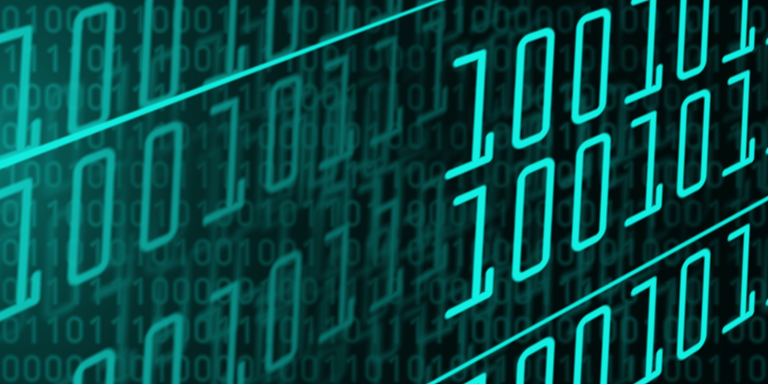
Write a WebGL 1 fragment shader that draws this background.

```glsl
precision highp float;

uniform vec2 u_resolution;

const vec3 INK = vec3(0.07, 1.0, 0.945);
const vec2 SMALL_GRID = vec2(18.0, 9.9);   // small digits per unit of height

float hash(vec2 p) {
  return fract(sin(dot(p, vec2(127.1, 311.7))) * 43758.545);
}

vec2 gradient(vec2 cell) {
  float angle = 6.2832 * hash(cell);
  return vec2(cos(angle), sin(angle));
}

float gradientNoise(vec2 p) {
  vec2 i = floor(p), f = fract(p);
  vec2 w = f * f * f * (f * (f * 6.0 - 15.0) + 10.0);
  vec2 e = vec2(1.0, 0.0);
  float low = mix(dot(gradient(i), f), dot(gradient(i + e.xy), f - e.xy), w.x);
  float high = mix(dot(gradient(i + e.yx), f - e.yx), dot(gradient(i + e.xx), f - e.xx), w.x);
  return mix(low, high, w.y);
}

float cover(float d, float blur) {
  return 1.0 - smoothstep(-blur, blur, d);
}

float segment(vec2 p, vec2 a, vec2 b) {
  vec2 pa = p - a, ba = b - a;
  return length(pa - ba * clamp(dot(pa, ba) / dot(ba, ba), 0.0, 1.0));
}

float roundRing(vec2 p, vec2 halfSize, float radius) {
  vec2 q = abs(p) - halfSize + radius;
  return abs(length(max(q, 0.0)) + min(max(q.x, q.y), 0.0) - radius);
}

// Stem with a flag, a foot and a short upturned tip
float slabOne(vec2 p) {
  float d = segment(p, vec2(0.05, 0.33), vec2(0.05, -0.33));
  d = min(d, segment(p, vec2(-0.1, 0.33), vec2(0.05, 0.33)));
  d = min(d, segment(p, vec2(-0.11, -0.33), vec2(0.13, -0.33)));
  return min(d, segment(p, vec2(0.13, -0.33), vec2(0.13, -0.2)));
}

// Column, height above the base row and scale on a receding wall
vec3 wall(vec2 p, vec2 origin, float slope, float spacing, float shrink) {
  vec2 d = p - origin;
  float scale = 1.0 - shrink * d.x / spacing;
  return vec3(d.x / (spacing * scale), (d.y - slope * d.x) / scale, scale);
}

// Three rows of large digits on a wall
float digitRows(vec3 w, float spacing, float pitch, float count, float blur) {
  float column = floor(w.x + 0.5);
  float residue = mod(column * column * column, 7.0);
  bool isZero = abs(residue - 1.0) < 0.5;
  float d = 1.0;
  for (int i = -1; i <= 1; i++) {
    float r = float(i);
    float center = pitch * (r - 0.16 * r * r);
    vec2 q = vec2((w.x - column) * spacing, w.y - center) / pitch;
    q.x -= 0.06 * q.y;
    d = min(d, isZero ? roundRing(q, vec2(0.1, 0.33), 0.05) : slabOne(q));
  }
  float inside = step(-0.5, column) * step(column, count - 0.5);
  return inside * cover((d - 0.026) * pitch * w.z, blur);
}

float smallDigits(vec2 p, float blur) {
  vec2 g = p * SMALL_GRID + vec2(0.0, 0.1);
  vec2 q = (fract(g) - 0.5) / SMALL_GRID;
  float zero = roundRing(q, vec2(0.016, 0.03), 0.016);
  float one = min(segment(q, vec2(0.005, -0.03), vec2(0.005, 0.03)),
                  segment(q, vec2(-0.009, 0.02), vec2(0.005, 0.03)));
  float d = hash(floor(g)) < 0.5 ? zero : one;
  return cover(d - 0.005, blur);
}

void main() {
  vec2 p = gl_FragCoord.xy / u_resolution.y;
  float pixel = 1.0 / u_resolution.y;
  float haze = gradientNoise(p * 3.0);

  // Glow from the left edge
  float glow = exp(-length((p - vec2(0.0, 0.6)) * vec2(2.2, 1.6)));
  float light = 0.035 + 0.42 * glow;

  // Small flat digits
  light += (0.15 + 0.1 * haze) * smallDigits(p, 0.005 + pixel);

  // Blurred digits in the depth
  for (int i = 0; i < 3; i++) {
    float k = float(i);
    vec2 origin = vec2(-0.12 + 0.42 * k, 0.2 - 0.07 * k);
    vec3 w = wall(p, origin, 0.42, 0.15, 0.025);
    float ghost = digitRows(w, 0.15, 0.4 - 0.03 * k, 14.0, 0.016);
    light = mix(light, 0.32 + 0.2 * glow, ghost * clamp(0.55 + haze, 0.0, 1.0));
  }

  // Left wall, fading and softening to the right
  vec3 left = wall(p, vec2(0.039, 0.352), 0.43, 0.21, 0.05);
  float reach = clamp(p.x / 1.2, 0.0, 1.0);
  float leftDigits = digitRows(left, 0.21, 0.478, 8.0, 0.004 + 0.005 * reach + pixel);
  light = mix(light, mix(0.82, 0.32, reach), 0.9 * leftDigits);

  // Right wall, bright and sharp
  vec3 right = wall(p, vec2(1.226, 0.352), 0.475, 0.171, 0.0444);
  light = mix(light, 0.94, digitRows(right, 0.171, 0.425, 7.0, 0.002 + pixel));

  // Dividing lines
  float leftLine = abs(left.y - 0.233) * left.z - 0.011 * pow(left.z, 3.0);
  float rightLine = abs(right.y + 0.295) * right.z - 0.006;
  light = mix(light, 0.92, cover(min(leftLine, rightLine), 0.002 + pixel));

  gl_FragColor = vec4(INK * light, 1.0);
}
```
